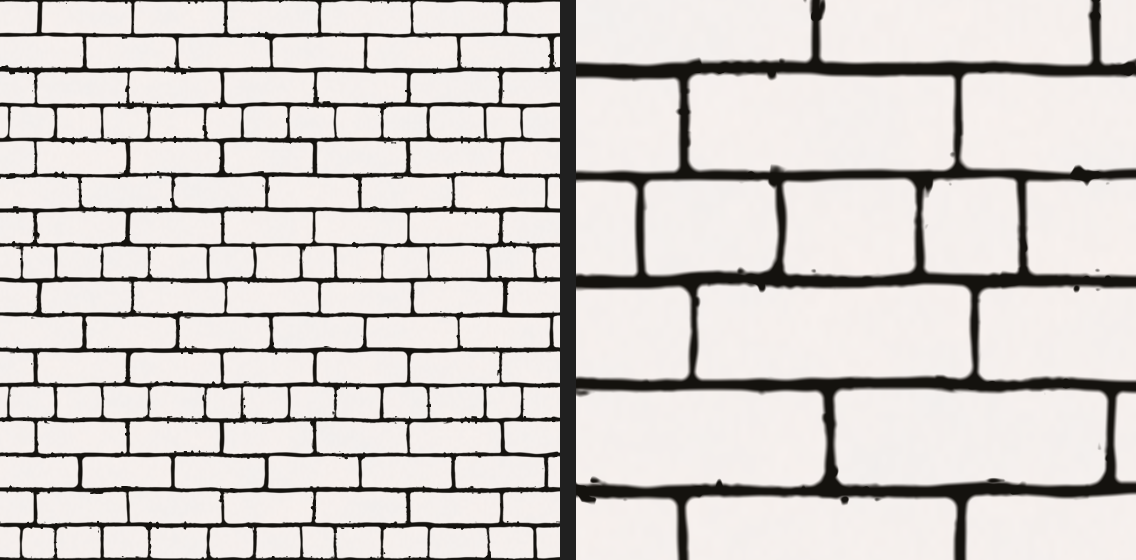
Left: the whole. Right: its middle third, enlarged.
Write a three.js fragment shader that draws this texture.

```glsl
// Inked brick wall: 16 courses, six long bricks across, every fourth course
// made of twelve short ones. Each brick is a rounded box with uneven joints,
// its edge roughened by wrapping value noise so that the tile is seamless.

varying vec2 vUv;

float hash(vec2 p) {
  vec3 q = fract(p.xyx * 0.1031);
  q += dot(q, q.yzx + 33.33);
  return fract((q.x + q.y) * q.z);
}

// Whole-number modulo, safe against rounding
float wrap(float k, float n) {
  return floor(mod(k + 0.5, n));
}

// Value noise with a whole number of cells across the tile
float noise(vec2 cells, float seed) {
  vec2 p = vUv * cells;
  vec2 i = floor(p);
  vec2 f = p - i;
  f *= f * (3.0 - 2.0 * f);
  vec2 a = floor(mod(i + 0.5, cells));
  vec2 b = floor(mod(i + 1.5, cells));
  return mix(mix(hash(a + seed), hash(vec2(b.x, a.y) + seed), f.x),
             mix(hash(vec2(a.x, b.y) + seed), hash(b + seed), f.x), f.y);
}

bool isShortCourse(float row) {
  return wrap(row, 4.0) == 3.0;
}

// Horizontal position of joint k; the bond repeats every eight courses
float jointX(float row, float k) {
  float course = wrap(row, 8.0);
  if (isShortCourse(row)) {
    float moved = course < 4.0 ? 1.0 : 3.0;
    float shift = wrap(k + 2.0, 6.0) < moved ? 0.24 + 0.06 * moved * 0.7 : 0.0;
    return 0.25 + k * 16.0 / 12.0 + shift;
  }
  float start = wrap(row, 4.0) == 1.0 ? 2.35 : 1.05;
  start += course < 2.0 ? 0.07 : -0.05;
  float jitter = hash(vec2(wrap(k, 6.0), course + 40.0)) - 0.5;
  return start + k * 16.0 / 6.0 + 0.06 * jitter;
}

// Half the width of an upright joint
float jointHalf(float row, float k, float count) {
  float h = hash(vec2(wrap(k, count) + 7.0, row + 61.0));
  return count > 6.0 ? mix(0.026, 0.046, h) : mix(0.032, 0.060, h);
}

// Half the height of a level joint
float bedHalf(float row) {
  return mix(0.045, 0.062, hash(vec2(wrap(row, 16.0), 93.0)));
}

void main() {
  // One unit is a course; y counts down from the top, with a slight hand wobble
  vec2 p = vec2(vUv.x, 1.0 - vUv.y) * 16.0;
  p += 0.045 * (vec2(noise(vec2(24.0, 32.0), 11.0), noise(vec2(24.0, 16.0), 29.0)) - 0.5);

  // Find the brick
  float row = wrap(floor(p.y), 16.0);
  float y = fract(p.y);
  float count = isShortCourse(row) ? 12.0 : 6.0;
  float k = floor((p.x - jointX(row, 0.0)) * count / 16.0);
  k += step(jointX(row, k + 1.0), p.x) - step(p.x, jointX(row, k));
  vec2 id = vec2(wrap(k, count), row);

  // Rounded box with a different radius at each corner
  vec2 low = vec2(jointX(row, k) + jointHalf(row, k, count), bedHalf(row));
  vec2 high = vec2(jointX(row, k + 1.0) - jointHalf(row, k + 1.0, count),
                   1.0 - bedHalf(row + 1.0));
  low.y += 0.014 * (hash(id + 131.0) - 0.5);
  high.y += 0.014 * (hash(id + 157.0) - 0.5);
  vec2 local = vec2(p.x, y) - 0.5 * (low + high);
  float corner = hash(id * 2.0 + step(0.0, local) + 211.0);
  float radius = mix(0.05, 0.17, corner * corner);
  vec2 q = abs(local) - 0.5 * (high - low) + radius;
  float d = length(max(q, 0.0)) + min(max(q.x, q.y), 0.0) - radius;

  // Uneven ink, fine grain and scattered chips along the edges
  float worn = smoothstep(0.35, 0.8, noise(vec2(36.0, 48.0), 53.0));
  d += 0.022 * (noise(vec2(72.0), 71.0) - 0.5);
  d += 0.020 * worn * (noise(vec2(256.0), 83.0) - 0.5);
  d += 0.060 * worn * smoothstep(0.65, 0.95, noise(vec2(160.0), 97.0));
  float ink = smoothstep(-0.026, 0.026, d);

  // Faintly mottled whitewash
  float mottle = 0.5 * noise(vec2(20.0, 32.0), 17.0) + 0.3 * noise(vec2(96.0), 37.0)
               + 0.2 * hash(id + 303.0);
  vec3 brick = mix(vec3(0.950, 0.938, 0.932), vec3(0.970, 0.942, 0.928), mottle);
  brick += 0.008 * (noise(vec2(240.0, 160.0), 59.0) - 0.5);

  gl_FragColor = vec4(mix(brick, vec3(0.080, 0.070, 0.055), ink), 1.0);
}
```
